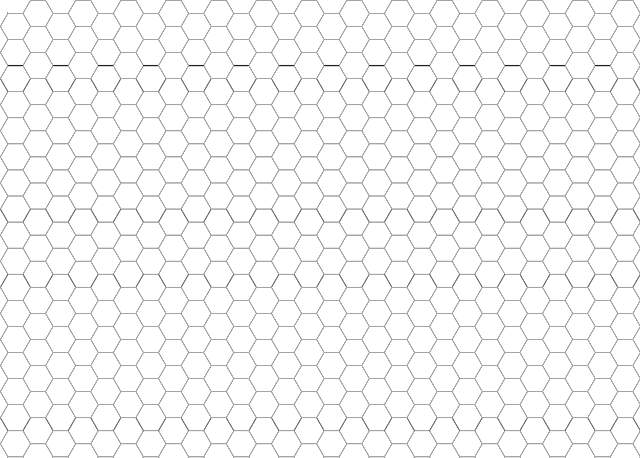
This pattern is drawn by a Shadertoy shader. Its source:

```glsl
// Honeycomb of thin outlined flat-top hexagons on white, with a few heavier rows.

const float COLUMNS = 28.0;                 // hexagon columns across the canvas
const vec2  ORIGIN = vec2(0.0006);          // top-left margin, in canvas widths
const float LINE_WIDTH = 0.00067;           // in canvas widths
const float SOFTNESS = 1.2;                 // edge filter, in pixels
const float SLANT_WEIGHT = 1.55;            // width factor of heavier slanted rows
const float BOLD_WEIGHT = 2.5;              // width factor of the bold flat edges
const int   BOLD_LEVEL = 5;                 // half-row holding the bold flat edges
const ivec4 HEAVY_BANDS = ivec4(6, 16, 21, 32); // half-rows with heavier slants
const vec3  PAPER = vec3(1.0);
const vec3  INK = vec3(0.0);

const float APOTHEM = 0.8660254;            // of a hexagon with unit side
const vec2  PERIOD = vec2(3.0, 2.0 * APOTHEM);
const vec2  FIRST_CENTER = vec2(1.0, 0.0);

// Offset from the center of the nearest hexagon, in sides.
vec2 hexLocal(vec2 p) {
    vec2 a = p - FIRST_CENTER;
    vec2 b = a - 0.5 * PERIOD;
    a -= PERIOD * floor(a / PERIOD + 0.5);
    b -= PERIOD * floor(b / PERIOD + 0.5);
    return dot(a, a) < dot(b, b) ? a : b;
}

// Share of a box filter covered by a line at distance d.
float lineCoverage(float d, float width, float filterWidth) {
    float overlap = min(d + 0.5 * filterWidth, 0.5 * width)
                  - max(d - 0.5 * filterWidth, -0.5 * width);
    return clamp(overlap / filterWidth, 0.0, 1.0);
}

// Width factor of the edge nearest to p.
float edgeWeight(vec2 p, vec2 local, bool isFlat) {
    if (isFlat) {
        float edgeY = p.y - local.y + sign(local.y) * APOTHEM;
        int level = int(floor(edgeY / APOTHEM + 0.5));
        return level == BOLD_LEVEL ? BOLD_WEIGHT : 1.0;
    }
    int band = int(floor(p.y / APOTHEM));
    return any(equal(HEAVY_BANDS, ivec4(band))) ? SLANT_WEIGHT : 1.0;
}

void mainImage(out vec4 fragColor, in vec2 fragCoord) {
    // Hexagon sides per canvas width; y runs down from the top edge
    float sides = 1.5 * COLUMNS + 0.5;
    vec2 canvas = vec2(fragCoord.x, iResolution.y - fragCoord.y) / iResolution.x;
    vec2 p = (canvas - ORIGIN) * sides;

    // Distance to the nearest flat or slanted edge
    vec2 local = hexLocal(p);
    float flatReach = abs(local.y);
    float slantReach = dot(abs(local), vec2(APOTHEM, 0.5));
    float d = APOTHEM - max(flatReach, slantReach);

    float width = LINE_WIDTH * sides * edgeWeight(p, local, flatReach > slantReach);
    float filterWidth = SOFTNESS * sides / iResolution.x;
    float ink = lineCoverage(d, width, filterWidth);

    // The top-left corner lies outside the outermost hexagons
    if (p.x < 0.5 && p.y < APOTHEM - filterWidth) ink = 0.0;

    fragColor = vec4(mix(PAPER, INK, ink), 1.0);
}
```
